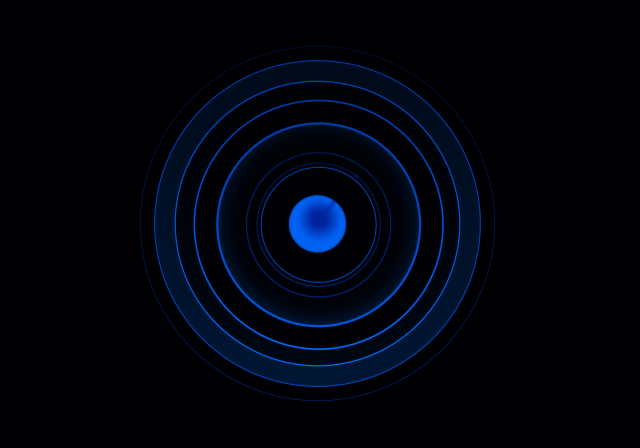
Reproduce this background procedurally as a WebGL 2 fragment shader.

```glsl
#version 300 es
precision highp float;
// Concentric electric-blue rings around a glowing disc on near-black.
// Each ring is a box-filtered distance line, brighter toward its lower side;
// soft radial falloffs fill the bands and shade the disc.
uniform vec2 u_resolution;
out vec4 fragColor;

// Lengths are fractions of the canvas height
const vec2 OUTER_CENTER = vec2(-0.0056, 0.0010);
const vec2 INNER_CENTER = vec2(-0.0029, -0.0018);
const vec2 DISC_CENTER = vec2(-0.0056, 0.0003);
const vec2 DISC_SHADE = vec2(-0.0015, 0.0105);
const float DISC_RADIUS = 0.0640;
const float BAND_OUTER = 0.3635;
const float BAND_INNER = 0.3175;
const float BAND_CORE = 0.2775;
const float BOWL_RADIUS = 0.2263;

const vec3 BACKGROUND = vec3(0.0, 0.0, 0.006);
const vec3 BAND_TOP = vec3(0.0, 0.040, 0.095);
const vec3 BAND_BOTTOM = vec3(0.0, 0.085, 0.195);
const vec3 BOWL_GLOW = vec3(0.0, 0.085, 0.200);
const vec3 DISC_DARK = vec3(0.0, 0.130, 0.600);
const vec3 DISC_BRIGHT = vec3(0.0, 0.385, 0.950);

// Radius, half width, strength at the top, strength at the bottom
const int RING_COUNT = 8;
const vec4 RINGS[RING_COUNT] = vec4[](
  vec4(0.3955, 0.0008, 0.22, 0.42),
  vec4(0.3635, 0.0012, 0.65, 0.74),
  vec4(0.3175, 0.0013, 0.74, 1.00),
  vec4(0.2775, 0.0018, 0.66, 0.98),
  vec4(0.2263, 0.0025, 0.66, 0.86),
  vec4(0.1610, 0.0013, 0.36, 0.46),
  vec4(0.1375, 0.0015, 0.25, 0.38),
  vec4(0.1283, 0.0010, 0.72, 0.80));

// Blue ramp: stronger light shifts toward azure
vec3 blueLight(float s) {
  return vec3(0.0, 0.20 * s + 0.22 * s * s, s);
}

// Share of a pixel covered by a line at signed distance d
float lineCoverage(float d, float halfWidth, float px) {
  float h = 0.5 * px;
  return max(min(d + halfWidth, h) - max(d - halfWidth, -h), 0.0) / px;
}

// Smooth fill inside an edge (d < 0)
float fill(float d, float px) {
  return clamp(0.5 - d / px, 0.0, 1.0);
}

void main() {
  float px = 1.0 / u_resolution.y;
  vec2 p = (gl_FragCoord.xy - 0.5 * u_resolution) * px;
  vec2 outer = p - OUTER_CENTER;
  vec2 inner = p - INNER_CENTER;
  float ro = length(outer);
  float ri = length(inner);
  float lower = 0.5 - 0.5 * outer.y / max(ro, 0.001);
  vec3 color = BACKGROUND;

  // Broad outer band and the much dimmer one inside it
  vec3 bandColor = mix(BAND_TOP, BAND_BOTTOM, lower);
  float band = fill(ro - BAND_OUTER, px) * fill(BAND_INNER - ro, px);
  float dimBand = fill(ro - BAND_INNER, px) * fill(BAND_CORE - ro, px);
  color += bandColor * (band + dimBand * mix(0.15, 0.32, lower));

  // Glow fading inward from the rim of the bowl
  float depth = max(BOWL_RADIUS - ri, 0.0);
  float bowl = fill(ri - BOWL_RADIUS, px);
  color += BOWL_GLOW * bowl * exp(-depth / 0.024) * mix(0.65, 1.1, lower);

  // Thin rings with a faint halo
  for (int i = 0; i < RING_COUNT; i++) {
    vec4 ring = RINGS[i];
    float d = (i < 3 ? ro : ri) - ring.x;
    float strength = mix(ring.z, ring.w, lower);
    float halo = 0.07 * exp(-abs(d) / 0.0025);
    float coverage = lineCoverage(d, ring.y, px);
    color = mix(color, blueLight(strength), coverage);
    color += blueLight(strength) * halo * (1.0 - coverage);
  }

  // Small glint on the second-smallest ring
  vec2 glint = inner - 0.1375 * normalize(vec2(0.60, 0.78));
  color += blueLight(0.25) * exp(-dot(glint, glint) / 0.00002);

  // Central disc: dark heart, bright rim, diagonal shadow at upper right
  vec2 q = p - DISC_CENTER;
  float rd = length(q);
  float shade = smoothstep(0.008, 0.056, length(p - DISC_SHADE));
  vec3 disc = mix(DISC_DARK, DISC_BRIGHT, shade);
  disc *= 1.0 - 0.18 * smoothstep(0.058, DISC_RADIUS, rd);
  vec2 diagonal = vec2(dot(q, vec2(0.6, 0.8)), dot(q, vec2(0.8, -0.6)));
  float streak = exp(-pow(diagonal.y / 0.005, 2.0)) * smoothstep(0.015, 0.045, diagonal.x);
  disc = mix(disc, DISC_DARK, 0.65 * streak);
  color = mix(color, disc, fill(rd - DISC_RADIUS, px));
  color += blueLight(0.10) * exp(-max(rd - DISC_RADIUS, 0.0) / 0.004)
         * fill(DISC_RADIUS - rd, px);

  fragColor = vec4(color, 1.0);
}
```
